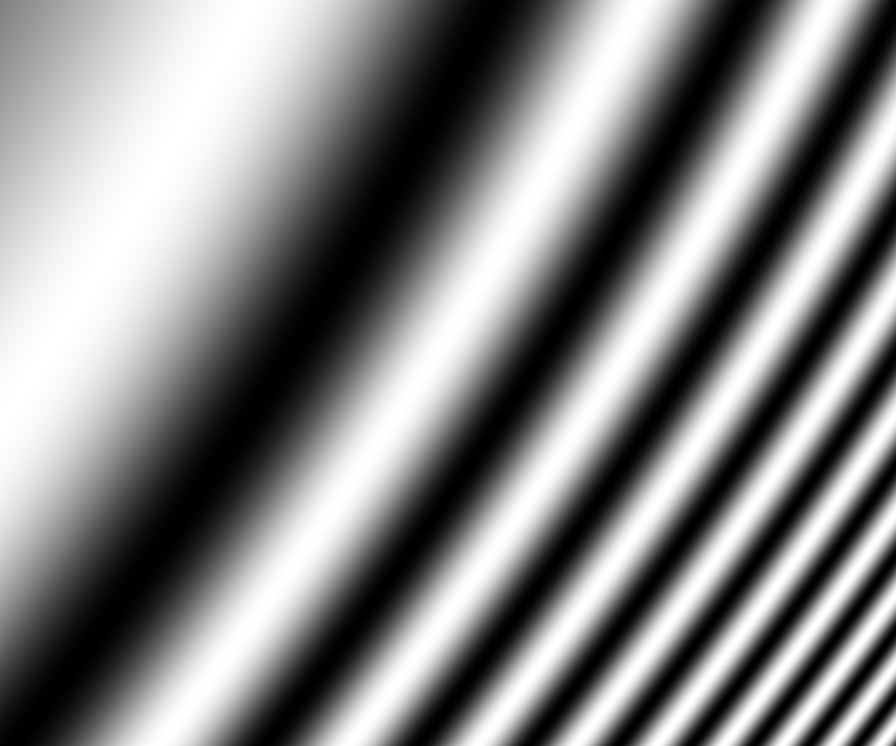
Reproduce this background procedurally as a WebGL 2 fragment shader.

```glsl
#version 300 es
precision highp float;

uniform vec2 u_resolution;
out vec4 fragColor;

const float PI = 3.14159265;
const float SLANT = 0.515;       // sideways lean of the bands per unit of depth
const float BEND = 0.16;         // extra lean gained towards the bottom
const float BASE_PHASE = 1.15;   // half-waves per unit width at the corner
const float CHIRP = 1.55;        // exponential tightening of the bands
const vec3 DARK = vec3(0.0);
const vec3 LIGHT = vec3(1.0);

// Coordinate running across the curved bands, zero at the upper left
float bandCoordinate(vec2 p) {
    return p.x + p.y * (SLANT + BEND * p.y);
}

// Phase in radians, growing ever faster across the bands
float chirpPhase(float u) {
    return PI * BASE_PHASE * u * exp(CHIRP * u);
}

void main() {
    // Both axes in canvas widths, with y measured down from the top edge
    vec2 p = vec2(gl_FragCoord.x, u_resolution.y - gl_FragCoord.y) / u_resolution.x;

    float phase = chirpPhase(bandCoordinate(p));

    // Fade the wave to grey where it is too fine to resolve
    float contrast = 1.0 - smoothstep(0.5 * PI, PI, fwidth(phase));
    float wave = 0.5 + 0.5 * contrast * sin(phase);

    fragColor = vec4(mix(DARK, LIGHT, wave), 1.0);
}
```
